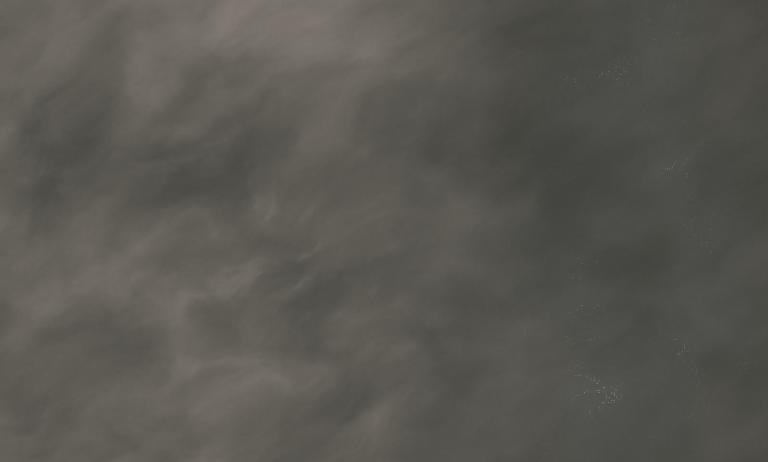
A Shadertoy shader for this texture:

```glsl
// Soft smoky grey backdrop: warm diagonal clouds at left, dusty cool haze at right.

float hash(vec2 p) {
    vec3 q = fract(p.xyx * 0.1031);
    q += dot(q, q.yzx + 33.33);
    return fract((q.x + q.y) * q.z);
}

// Gradient noise, roughly -0.7 to 0.7
float corner(vec2 cell, vec2 offset) {
    float angle = 6.2832 * hash(cell + 71.0);
    return dot(vec2(cos(angle), sin(angle)), offset);
}

float noise(vec2 p) {
    vec2 i = floor(p), f = fract(p);
    vec2 u = f * f * f * (f * (f * 6.0 - 15.0) + 10.0);
    vec2 e = vec2(1.0, 0.0);
    return mix(mix(corner(i, f), corner(i + e, f - e), u.x),
               mix(corner(i + e.yx, f - e.yx), corner(i + 1.0, f - 1.0), u.x), u.y);
}

float fbm(vec2 p) {
    float sum = 0.0, amplitude = 0.5;
    for (int i = 0; i < 6; i++) {
        sum += amplitude * noise(p);
        p = mat2(1.6, 1.2, -1.2, 1.6) * p + 17.3;
        amplitude *= 0.48;
    }
    return sum;
}

// Soft elliptical blot, 1 at its centre
float blot(vec2 p, vec2 centre, vec2 radius) {
    vec2 d = (p - centre) / radius;
    return exp(-dot(d, d));
}

// Small rounded specks, at most one per cell
float specks(vec2 p) {
    vec2 cell = floor(p);
    vec2 centre = 0.3 + 0.4 * vec2(hash(cell), hash(cell + 19.0));
    float present = step(0.72, hash(cell + 43.0));
    return present * (1.0 - smoothstep(0.1, 0.45, length(fract(p) - centre)));
}

void mainImage(out vec4 fragColor, in vec2 fragCoord) {
    vec2 uv = fragCoord / iResolution.xy;
    vec2 p = fragCoord / iResolution.y;

    // Clouds stretched along a rising diagonal
    vec2 along = vec2(dot(p, vec2(0.87, 0.5)), dot(p, vec2(-0.5, 0.87)));
    vec2 warp = vec2(fbm(p * 3.0 + 5.0), fbm(p * 3.0 + 31.0));
    float clouds = fbm(along * vec2(3.2, 5.5) + warp * 0.7 + 3.0);
    float wisps = fbm(along * vec2(8.0, 15.0) + warp * 1.5 + 40.0);
    float leftSide = 1.0 - smoothstep(0.3, 0.85, uv.x + 0.15 * warp.x);

    // Broad light and shade
    float tone = mix(0.14, 0.58, leftSide);
    tone += 0.38 * blot(uv, vec2(0.39, 1.03), vec2(0.2, 0.2));
    tone += 0.12 * blot(uv, vec2(0.02, 0.95), vec2(0.2, 0.15));
    tone -= 0.32 * blot(uv, vec2(0.21, 0.66), vec2(0.16, 0.12));
    tone -= 0.12 * blot(uv, vec2(0.71, 0.64), vec2(0.09, 0.14));
    tone -= 0.12 * blot(uv, vec2(0.7, 0.98), vec2(0.12, 0.2));
    tone -= 0.1 * blot(uv, vec2(0.45, 0.3), vec2(0.12, 0.12));
    tone += mix(0.28, 0.75, leftSide) * clouds + mix(0.12, 0.36, leftSide) * wisps;
    tone += 0.16 * leftSide * smoothstep(0.08, 0.3, wisps)
          * blot(uv, vec2(0.38, 0.4), vec2(0.2, 0.25));

    vec3 colour = mix(vec3(0.262, 0.262, 0.242), vec3(0.485, 0.46, 0.43), clamp(tone, 0.0, 1.15));

    // Cool haze drifting down the right side
    float haze = blot(uv, vec2(0.82 + 0.12 * warp.y, 0.32), vec2(0.15, 0.42))
               + 0.6 * blot(uv, vec2(0.83, 0.9), vec2(0.09, 0.25));
    haze *= clamp(0.65 + 1.6 * fbm(p * 6.0 + 60.0), 0.0, 1.2);
    colour += haze * vec3(0.018, 0.029, 0.038);

    // Faint broken filaments and dust within the haze
    float vein = abs(noise(p * 7.0 + warp * 4.0 + 12.0));
    float filament = 1.0 - smoothstep(0.0, 0.06, vein);
    float patches = smoothstep(0.0, 0.3, noise(p * 9.0 + 80.0));
    float dust = specks(p * 190.0) * (0.12 + filament) * patches;
    float threads = filament * patches * (0.5 + noise(p * 70.0));
    colour += clamp(haze, 0.0, 1.0) * (0.2 * dust + 0.025 * threads) * vec3(0.95, 1.0, 1.03);

    // Very fine grain
    colour += 0.008 * noise(p * 120.0);
    fragColor = vec4(colour, 1.0);
}
```
